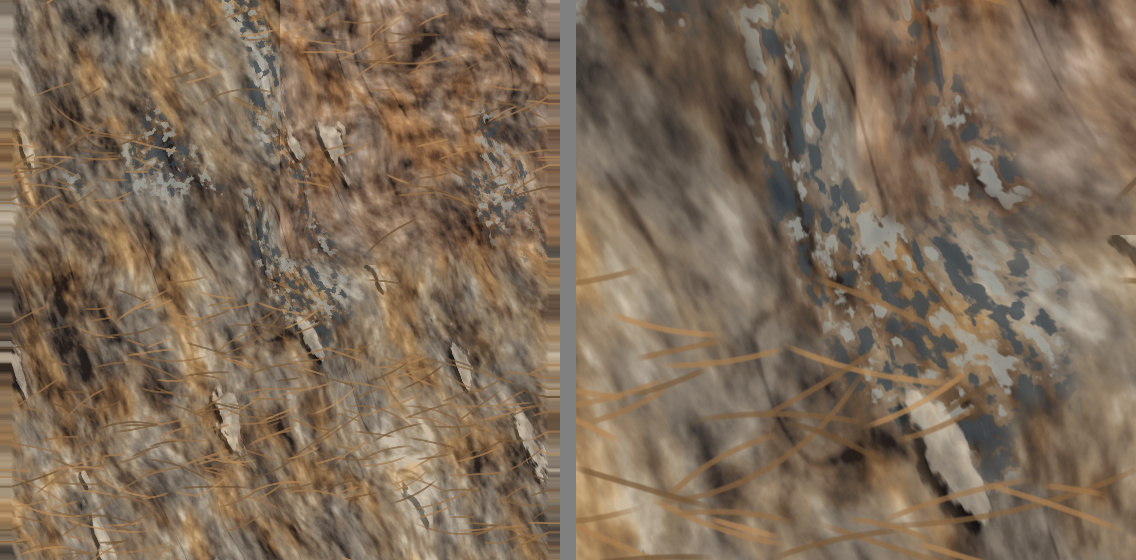
Left, the full canvas; right, a detail of the centre.
This texture is drawn by a three.js fragment shader. Its source:

```glsl
varying vec2 vUv;

const vec3 PITCH = vec3(0.15, 0.12, 0.11);
const vec3 DARK_BARK = vec3(0.30, 0.25, 0.21);
const vec3 BROWN = vec3(0.41, 0.33, 0.26);
const vec3 TAN = vec3(0.51, 0.44, 0.36);
const vec3 SAND = vec3(0.59, 0.51, 0.41);
const vec3 PALE = vec3(0.68, 0.62, 0.53);
const vec3 CHIP = vec3(0.78, 0.73, 0.65);
const vec3 STRAW = vec3(0.62, 0.46, 0.29);
const vec3 SLATE = vec3(0.23, 0.27, 0.30);
const vec3 ASH = vec3(0.63, 0.65, 0.63);

float hash(vec2 p) {
  return fract(sin(dot(p, vec2(127.1, 311.7))) * 43758.5453);
}

float valueNoise(vec2 p) {
  vec2 i = floor(p), f = fract(p);
  f = f * f * (3.0 - 2.0 * f);
  float low = mix(hash(i), hash(i + vec2(1.0, 0.0)), f.x);
  float high = mix(hash(i + vec2(0.0, 1.0)), hash(i + 1.0), f.x);
  return mix(low, high, f.y);
}

// Fractal noise scaled to zero mean and unit deviation
float fbm(vec2 p) {
  float sum = 0.0, amp = 0.5;
  for (int i = 0; i < 4; i++) {
    sum += amp * valueNoise(p);
    p = mat2(1.9, 0.35, -0.35, 1.9) * p + 17.3;
    amp *= 0.5;
  }
  return (sum - 0.469) / 0.124;
}

vec2 rotate(vec2 p, float a) {
  return vec2(cos(a) * p.x + sin(a) * p.y, cos(a) * p.y - sin(a) * p.x);
}

// Ragged elongated flakes, one candidate per cell
float flakes(vec2 p, vec2 cells, float chance, float seed) {
  vec2 g = p * cells, id = floor(g);
  float rag = 0.3 * fbm(p * vec2(90.0, 35.0));
  float mask = 0.0;
  for (int y = -1; y <= 1; y++) {
    for (int x = -1; x <= 1; x++) {
      vec2 c = id + vec2(float(x), float(y));
      vec2 centre = c + vec2(hash(c + seed), hash(c + seed + 5.1));
      vec2 size = mix(vec2(0.10, 0.18), vec2(0.26, 0.50), hash(c + seed + 9.7));
      float flake = 1.0 - smoothstep(0.75, 1.1, length((g - centre) / size) + rag);
      mask = max(mask, flake * step(hash(c + seed + 3.3), chance));
    }
  }
  return mask;
}

// Places where dry straw gathers, mostly low on the canvas
float strawDensity(vec2 p) {
  float clump = valueNoise(p * vec2(3.5, 8.0) + 4.6);
  return smoothstep(0.35, 0.85, clump + 0.35 * (0.42 - p.y));
}

// Curved thin strands: x is coverage, y is shade
vec2 strands(vec2 p, float cells, float width, float seed) {
  vec2 id = floor(p * cells), best = vec2(0.0, 0.5);
  for (int y = -1; y <= 1; y++) {
    for (int x = -1; x <= 1; x++) {
      vec2 c = id + vec2(float(x), float(y));
      vec2 centre = (c + vec2(hash(c + seed), hash(c + seed + 2.7))) / cells;
      vec2 d = rotate(p - centre, (hash(c + seed + 6.1) - 0.42) * 1.1);
      d.y += (hash(c + seed + 8.9) - 0.5) * 7.0 * d.x * d.x;
      float reach = mix(0.35, 0.9, hash(c + seed + 1.9)) / cells;
      float line = 1.0 - smoothstep(width * 0.3, width, abs(d.y));
      line *= 1.0 - smoothstep(reach * 0.6, reach, abs(d.x));
      line *= step(hash(c + seed + 4.4), strawDensity(centre));
      if (line > best.x) best = vec2(line, hash(c + seed + 7.7));
    }
  }
  return best;
}

// Tone in deviations from the mean to bark colour
vec3 barkRamp(float z) {
  float t = z / 0.83 + 2.0;
  vec3 col = mix(PITCH, DARK_BARK, clamp(t + 1.0, 0.0, 1.0));
  col = mix(col, BROWN, clamp(t, 0.0, 1.0));
  col = mix(col, TAN, clamp(t - 1.0, 0.0, 1.0));
  col = mix(col, SAND, clamp(t - 2.0, 0.0, 1.0));
  col = mix(col, PALE, clamp(t - 3.0, 0.0, 1.0));
  return mix(col, CHIP, clamp(t - 4.0, 0.0, 1.0));
}

void main() {
  // Side margins stretch the outermost column
  vec2 p = vec2(clamp(vUv.x, 0.02, 0.98), vUv.y);

  // Warped frame whose second axis follows the slanted fibres
  vec2 warp = vec2(valueNoise(p * 9.0), valueNoise(p * 9.0 + 31.0)) - 0.5;
  vec2 q = rotate(p + 0.035 * warp, 0.42);
  float crumbly = smoothstep(0.499, 0.501, p.x) * smoothstep(0.50, 0.60, p.y);

  // Fibrous tone, crumbly tone and fine grain
  float fibre = fbm(q * vec2(34.0, 10.0));
  float relief = fibre - fbm((q + vec2(0.005, 0.002)) * vec2(34.0, 10.0));
  float crumb = fbm(rotate(p + 0.03 * warp, -0.25) * vec2(24.0, 42.0) + 50.0);
  float grain = fbm(q * vec2(100.0, 50.0) + 8.0);
  float broad = fbm(q * vec2(7.0, 3.0) + 21.0);
  float z = mix(0.62 * fibre + 0.3 * relief, 0.62 * crumb - 0.15, crumbly);
  z += 0.50 * grain + 0.32 * broad + 0.12;

  // Dark cracks between the fibres
  float ridge = 1.0 - abs(2.0 * valueNoise(q * vec2(32.0, 9.0) + 70.0) - 1.0);
  z -= 0.9 * smoothstep(0.86, 1.0, ridge) * smoothstep(-0.3, 1.2, fbm(p * 6.0 + 12.0));
  vec3 col = barkRamp(z);

  // Grey, ochre and reddish drifts
  float hue = fbm(q * vec2(22.0, 12.0) + 90.0);
  col = mix(col, vec3(dot(col, vec3(0.33))) * vec3(1.04, 1.0, 0.95), 0.55 * smoothstep(0.1, 1.3, hue));
  col *= mix(vec3(1.0), vec3(1.08, 0.98, 0.83), smoothstep(0.3, 1.6, -hue));
  col *= mix(vec3(1.0), vec3(1.02, 0.96, 0.95), crumbly);

  // Blue-grey mineral speckle in streaky patches
  float mineral = smoothstep(0.75, 1.6, fbm(q * vec2(9.0, 4.0) + 140.0));
  float speck = fbm(q * vec2(110.0, 75.0) + 33.0);
  col = mix(col, SLATE, 0.75 * mineral * smoothstep(0.2, 1.1, -speck));
  col = mix(col, ASH, 0.75 * mineral * smoothstep(0.4, 1.3, speck));

  // Pale wood flakes with a shadow beside them
  float chance = mix(0.20, 0.04, smoothstep(0.40, 0.62, p.y));
  float flake = flakes(q, vec2(15.0, 7.0), chance, 11.0);
  float shadow = flakes(q + vec2(0.008, 0.004), vec2(15.0, 7.0), chance, 11.0);
  col *= 1.0 - 0.4 * shadow * (1.0 - flake);
  col = mix(col, CHIP * (0.94 + 0.07 * grain), 0.75 * flake);

  // Layers of dry straw
  for (int i = 0; i < 4; i++) {
    float layer = float(i);
    vec2 strand = strands(p, 9.0 + 3.0 * layer, 0.0026, 20.0 + 13.0 * layer);
    col = mix(col, STRAW * mix(0.65, 1.2, strand.y), 0.7 * strand.x);
  }

  gl_FragColor = vec4(col, 1.0);
}
```
